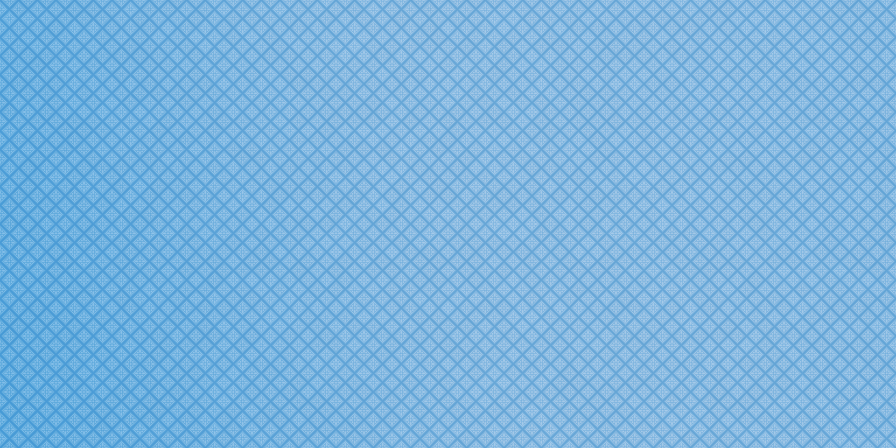
Write a Shadertoy shader that draws this pattern.

```glsl
// Pale blue diamond lattice with a small lace flower in every diamond.

const float ROWS = 24.0;         // diamonds per canvas height
const float LINE_HALF = 0.040;   // lattice half width, in diamonds
const float BEAD_STEP = 0.12;    // spacing along the beaded rim

float hash(vec2 cell) {
    return fract(sin(dot(cell, vec2(41.3, 289.1))) * 4375.5);
}

// Coverage of a shape from its signed distance
float cover(float dist, float pixel) {
    return clamp(0.5 - dist / pixel, 0.0, 1.0);
}

float disc(vec2 p, vec2 center, float radius) {
    return length(p - center) - radius;
}

float ellipse(vec2 p, vec2 center, vec2 radii) {
    return (length((p - center) / radii) - 1.0) * min(radii.x, radii.y);
}

// Eightfold flower: a hub, four long petals and four dots
float flower(vec2 p, float pixel) {
    vec2 a = abs(p);
    vec2 axis = vec2(max(a.x, a.y), min(a.x, a.y));
    float petals = ellipse(axis, vec2(0.19, 0.0), vec2(0.10, 0.05));
    float dots = disc(a, vec2(0.115), 0.045);
    float hub = length(p) - 0.05;
    return cover(min(hub, min(petals, dots)), pixel);
}

// Beads following the inside of the diamond; side is its rotated frame
float beadRim(vec2 side, float pixel) {
    vec2 a = abs(side);
    float along = min(a.x, a.y);
    float across = max(a.x, a.y) - 2.9 * BEAD_STEP;
    float offset = along - BEAD_STEP * round(along / BEAD_STEP);
    return cover(length(vec2(offset, across)) * 0.7071 - 0.026, pixel);
}

// Broad tint: deep at the left, palest right of the middle
vec3 tint(vec3 deep, vec3 pale, vec2 uv) {
    float glow = smoothstep(-0.15, 0.55, uv.x + 0.15 * (uv.y - 0.5));
    glow -= 0.12 * smoothstep(0.75, 1.05, uv.x);
    return mix(deep, pale, glow);
}

void mainImage(out vec4 fragColor, in vec2 fragCoord) {
    vec2 uv = fragCoord / iResolution.xy;
    vec2 p = fragCoord / iResolution.y * ROWS;
    float pixel = ROWS / iResolution.y;

    // Rotated lattice; local is the upright frame of one diamond
    vec2 lattice = vec2(p.x + p.y, p.x - p.y);
    vec2 cell = floor(lattice);
    vec2 side = lattice - cell - 0.5;
    vec2 local = 0.5 * vec2(side.x + side.y, side.x - side.y);

    float edge = (0.5 - max(abs(side.x), abs(side.y))) * 0.7071;
    float line = cover(edge - LINE_HALF, pixel);
    float lace = max(flower(local, pixel), beadRim(side, pixel));

    // Ground, lace and lattice
    vec3 ground = tint(vec3(0.32, 0.64, 0.85), vec3(0.48, 0.70, 0.87), uv);
    vec3 thread = tint(vec3(0.50, 0.74, 0.91), vec3(0.65, 0.79, 0.91), uv);
    vec3 groove = tint(vec3(0.27, 0.60, 0.84), vec3(0.40, 0.65, 0.84), uv);
    vec3 color = mix(ground, thread, lace);
    color = mix(color, groove, line);
    color += 0.012 * (hash(cell) - 0.5);

    fragColor = vec4(color, 1.0);
}
```
